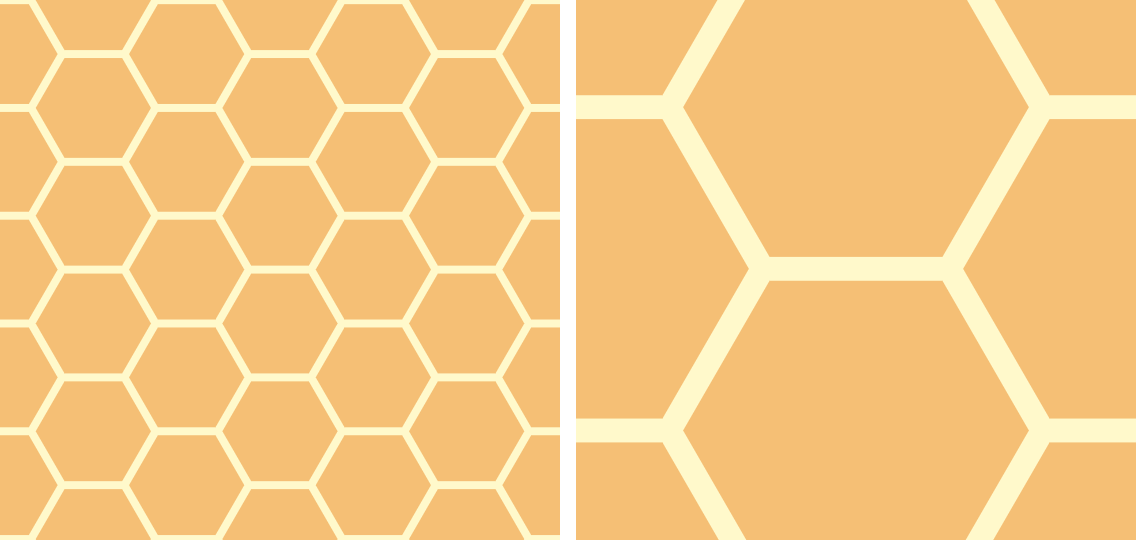
Left, the full canvas; right, a detail of the centre.
Give the GLSL for this pattern, as a Shadertoy shader.

```glsl
// Flat-topped honeycomb: amber hexagonal cells divided by pale cream walls.
// Two interleaved rectangular lattices give the nearest cell centre, and
// the distance to that cell's border is thresholded to draw the walls.

const vec3 CELL_COLOR = vec3(0.961, 0.749, 0.459);
const vec3 WALL_COLOR = vec3(1.0, 0.976, 0.796);
const float REPEATS_ACROSS = 3.0;   // lattice periods over the canvas width
const float WALL_WIDTH = 0.0142;    // fraction of the canvas width
const float LIFT = 0.0007;          // upward shift, fraction of the width
const float EDGE_SOFTNESS = 1.0;    // blend width in pixels

const float SQRT3 = sqrt(3.0);
const vec2 PERIOD = vec2(1.0, 1.0 / SQRT3) / REPEATS_ACROSS;

// Offset from the closest point of a rectangular lattice.
vec2 latticeOffset(vec2 p) {
    return p - PERIOD * floor(p / PERIOD + 0.5);
}

// Offset from the closest hexagon centre.
vec2 cellOffset(vec2 p) {
    vec2 a = latticeOffset(p);
    vec2 b = latticeOffset(p - 0.5 * PERIOD);
    return dot(a, a) < dot(b, b) ? a : b;
}

// Distance inward from the border of a flat-topped hexagon.
float borderDistance(vec2 q) {
    q = abs(q);
    float apothem = 0.5 * PERIOD.y;
    return apothem - max(q.y, dot(q, vec2(0.5 * SQRT3, 0.5)));
}

void mainImage(out vec4 fragColor, in vec2 fragCoord) {
    // Width-relative coordinates, with a wall crossing the centre
    vec2 p = (fragCoord - 0.5 * iResolution.xy) / iResolution.x;
    p.y -= LIFT + 0.5 * PERIOD.y;

    // Antialiased wall coverage
    float blend = EDGE_SOFTNESS / iResolution.x;
    float d = borderDistance(cellOffset(p)) - 0.5 * WALL_WIDTH;
    float wall = clamp(0.5 - d / blend, 0.0, 1.0);

    fragColor = vec4(mix(CELL_COLOR, WALL_COLOR, wall), 1.0);
}
```
